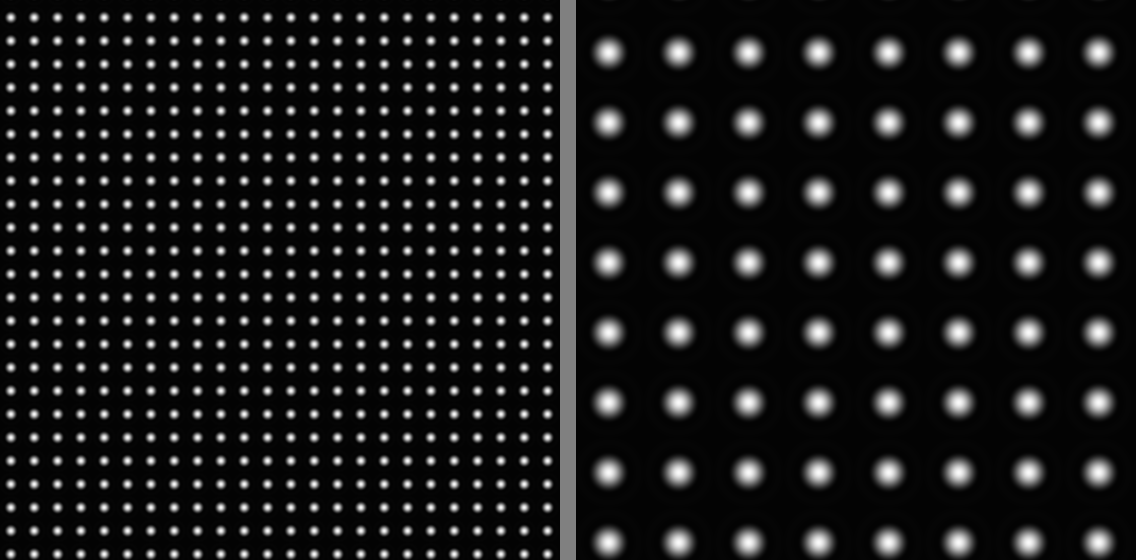
Left: the whole. Right: its middle third, enlarged.
Write a three.js fragment shader that draws this pattern.

```glsl
// Square grid of soft white dots glowing on a near-black ground
#define REPEATS 24.0
#define DOT_CENTER vec2(0.468, 0.25)
#define DOT_RADIUS 0.30
#define GROUND_COLOR vec3(0.012)
#define DOT_COLOR vec3(0.98)
#define HALO_RADIUS 0.43
#define HALO_WIDTH 0.06
#define HALO_STRENGTH 0.008

varying vec2 vUv;

// Distance to the nearest dot center, in units of one cell
float dotDistance(vec2 uv) {
  vec2 cell = fract(uv * REPEATS - DOT_CENTER + 0.5) - 0.5;
  return length(cell);
}

// Bright core fading smoothly to nothing at the dot radius
float softDot(float dist) {
  return 1.0 - smoothstep(0.0, DOT_RADIUS, dist);
}

// Barely visible ring in the dark gap around each dot
float faintHalo(float dist) {
  float offset = (dist - HALO_RADIUS) / HALO_WIDTH;
  return HALO_STRENGTH * exp(-offset * offset);
}

void main() {
  float dist = dotDistance(vUv);
  vec3 color = mix(GROUND_COLOR, DOT_COLOR, softDot(dist));
  gl_FragColor = vec4(color + faintHalo(dist), 1.0);
}
```
